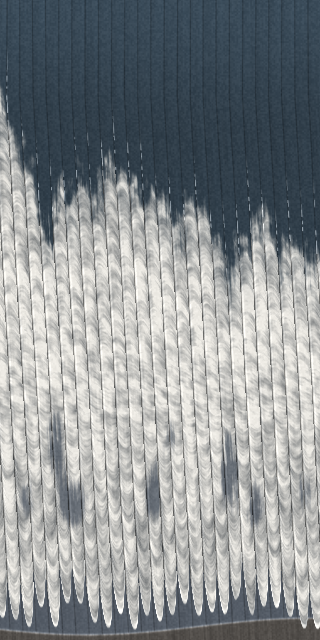
Give the GLSL for this texture, as a Shadertoy shader.

```glsl
// Leaning strips of pale feathery brush strokes hanging over a dark slate ground.
#define STRIPS 24.4
#define LEAN 0.11
#define SLATE vec3(0.19, 0.245, 0.29)
#define HAZE vec3(0.33, 0.36, 0.40)
#define EARTH vec3(0.32, 0.305, 0.29)
#define SHADE vec3(0.40, 0.415, 0.425)
#define PALE vec3(0.93, 0.92, 0.895)
#define TIP_LENGTH 0.065
#define BARB_BEND 0.028
#define GRAIN 0.05

float hash(vec2 p) {
    vec3 q = fract(vec3(p.xyx) * 0.1031);
    q += dot(q, q.yzx + 33.33);
    return fract((q.x + q.y) * q.z);
}

float noise(vec2 p) {
    vec2 i = floor(p), f = fract(p);
    f = f * f * (3.0 - 2.0 * f);
    return mix(mix(hash(i), hash(i + vec2(1, 0)), f.x),
               mix(hash(i + vec2(0, 1)), hash(i + vec2(1, 1)), f.x), f.y);
}

float fbm(vec2 p) {
    float sum = 0.0, amp = 0.533;
    for (int i = 0; i < 4; i++) {
        sum += amp * noise(p);
        p = p * 2.03 + 17.7;
        amp *= 0.5;
    }
    return sum;
}

float bump(float x, float centre, float width) {
    float t = (x - centre) / width;
    return exp(-t * t);
}

float blob(vec2 p, vec2 centre, vec2 size) {
    vec2 t = (p - centre) / size;
    return exp(-dot(t, t));
}

// Depth at which the pale strokes begin.
float topEdge(float x) {
    return 0.25 + 0.13 * x - 0.11 * bump(x, 0.02, 0.05) + 0.07 * bump(x, 0.145, 0.035)
         - 0.045 * bump(x, 0.26, 0.025) - 0.06 * bump(x, 0.38, 0.06)
         - 0.03 * bump(x, 0.62, 0.03) + 0.05 * bump(x, 0.70, 0.03);
}

// Slate hollows between the strokes.
float hollows(vec2 p) {
    float h = blob(p, vec2(0.18, 0.69), vec2(0.035, 0.06));
    h += blob(p, vec2(0.23, 0.79), vec2(0.05, 0.045));
    h += blob(p, vec2(0.48, 0.77), vec2(0.03, 0.055));
    h += blob(p, vec2(0.72, 0.74), vec2(0.035, 0.075));
    h += blob(p, vec2(0.80, 0.79), vec2(0.03, 0.045));
    h += 0.7 * blob(p, vec2(0.08, 0.78), vec2(0.04, 0.04));
    h += 0.6 * blob(p, vec2(0.95, 0.77), vec2(0.05, 0.04));
    h += 0.6 * blob(p, vec2(0.53, 0.68), vec2(0.025, 0.05));
    h += 0.6 * blob(p, vec2(0.56, 0.38), vec2(0.06, 0.05));
    return h;
}

void mainImage(out vec4 fragColor, in vec2 fragCoord) {
    vec2 uv = fragCoord / iResolution.xy;
    vec2 p = vec2(uv.x, 1.0 - uv.y);
    float d = p.y;

    // Strip coordinates
    float x = p.x - LEAN * max(d - 0.15, 0.0) + 0.004 * (noise(vec2(p.x * 9.0, d * 5.0)) - 0.5);
    float s = x * STRIPS - 0.5;
    float id = floor(s), f = s - id, c = f - 0.5;
    float seed = hash(vec2(id + 40.0, 3.0));
    float seam = min(f, 1.0 - f);
    float streak = fbm(vec2(x * 150.0, d * 9.0));
    float cloud = fbm(vec2(x * 30.0 + 5.0, d * 32.0));

    // Ground with faint vertical ribs
    vec3 col = mix(SLATE * 1.2, SLATE, smoothstep(0.0, 0.22, d));
    col = mix(col, HAZE, smoothstep(0.35, 0.8, d));
    col *= 0.94 + 0.12 * streak + 0.07 * (f - 0.5);
    col *= 1.0 - 0.2 * (1.0 - smoothstep(0.0, 0.1, seam));

    // Curved barbs: arches above, cups near the tips
    float cup = mix(-1.0, 1.8, smoothstep(0.45, 0.85, d));
    float flow = d + BARB_BEND * (cup * c * c * 1.6 - 0.4 * c) + 0.004 * cloud;
    float lane = id * 7.3;
    float broad = fbm(vec2(f * 1.3 + lane, flow * 75.0));
    float fine = noise(vec2(f * 2.5 + lane, flow * 330.0));
    float patches = fbm(vec2(id * 3.7 + f, d * 14.0));
    float glow = bump(d, 0.55, 0.20);
    float tone = 0.54 + 0.23 * glow + 1.05 * (broad - 0.5) + 0.28 * (fine - 0.5)
               + 0.5 * (patches - 0.5) + 0.2 * (streak - 0.5);
    tone -= 0.16 * smoothstep(0.12, 0.5, abs(c));
    vec3 stroke = mix(SHADE, PALE, clamp(tone + 0.12, 0.0, 1.0));

    // Pale coverage: wispy start, hollows, rounded tips
    float start = topEdge(x + 0.015) + 0.045 * (seed - 0.5);
    float wisp = d - start + 0.11 * (cloud - 0.5) + 0.05 * (streak - 0.5) - 0.06 * c * c;
    float cover = smoothstep(-0.012, 0.04, wisp);
    cover *= mix(0.55 + 0.45 * broad, 1.0, smoothstep(0.02, 0.14, d - start));
    float hollow = hollows(p) * (0.55 + 0.9 * cloud) + 0.6 * (streak - 0.5);
    cover *= 1.0 - 0.85 * smoothstep(0.38, 0.85, hollow);
    float tip = 0.963 + 0.042 * (hash(vec2(id + 9.0, 21.0)) - 0.5) - 0.035 * bump(p.x, 0.75, 0.025);
    float rim = tip - TIP_LENGTH * pow(abs(2.0 * c), 2.6) - d;
    float body = smoothstep(-0.002, 0.002, rim);

    // Lower ledge
    float ledge = 0.979 + 0.013 * sin(4.5 * p.x + 0.35);
    col = mix(col, EARTH * (0.85 + 0.3 * streak), smoothstep(-0.002, 0.002, d - ledge));
    col += 0.22 * bump(d, ledge, 0.002) * (0.4 + streak);

    // Strokes, bright rims and seams
    col = mix(col, stroke, cover * body);
    col += 0.16 * bump(rim, 0.004, 0.004) * smoothstep(0.8, 0.9, d);
    float pale = smoothstep(0.0, 0.06, d - start) * body;
    col *= 1.0 - 0.42 * pale * (1.0 - smoothstep(0.02, 0.11, f));
    col += 0.10 * pale * bump(f, 0.17, 0.06);

    // Thin glints climbing the seams above the strokes
    float reach = 0.03 + 0.09 * hash(vec2(id + 60.0, 8.0));
    float glint = bump(f, 0.04, 0.05) * smoothstep(-reach, -0.3 * reach, d - start) * (1.0 - pale);
    col += 0.42 * glint * smoothstep(0.3, 0.7, noise(vec2(id, d * 190.0))) * body;

    col += GRAIN * (noise(p * vec2(190.0, 380.0)) - 0.5);
    fragColor = vec4(clamp(col, 0.0, 1.0), 1.0);
}
```
